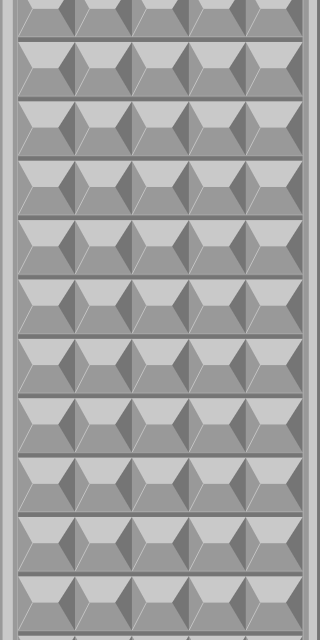
This pattern is drawn by a Shadertoy shader. Its source:

```glsl
// Grey stone panel: rows of five bevelled hip blocks between ribbed side rails.

const vec3 LIGHT  = vec3(0.79);
const vec3 SHEEN  = vec3(0.68);
const vec3 MID    = vec3(0.60);
const vec3 GROOVE = vec3(0.52);
const vec3 DARK   = vec3(0.46);

// All lengths are in canvas widths.
const float COLUMNS     = 5.0;
const float FIELD_LEFT  = 0.0565;
const float FIELD_RIGHT = 0.9460;
const float ROW_PITCH   = 0.18555;
const float ROW_TOP     = 0.9411;  // top edge of one row, measured from below
const float FACE_HEIGHT = 0.1700;  // the rest of the pitch is the groove
const float RIDGE_DEPTH = 0.0820;  // from block top down to the ridge
const float HIP_LEFT    = 0.0452;  // inset of the ridge ends
const float HIP_RIGHT   = 0.0522;
const float LINE_WIDTH  = 0.0028;

float pixel;

// Antialiased coverage, one where d is positive.
float cover(float d) {
    return clamp(d / pixel + 0.5, 0.0, 1.0);
}

float band(float x, float start, float end) {
    return cover(x - start) * cover(end - x);
}

// Distance to a hip that leans in by inset where rise reaches one.
float hipDistance(float x, float rise, float inset) {
    return (x - inset * rise) * RIDGE_DEPTH / length(vec2(RIDGE_DEPTH, inset));
}

// One block with its groove; p.x runs right and p.y runs down from the top left.
vec3 block(vec2 p, float width) {
    float rise = min(p.y / RIDGE_DEPTH,
                     (FACE_HEIGHT - p.y) / (FACE_HEIGHT - RIDGE_DEPTH));
    rise = max(rise, 0.0);
    float leftHip = hipDistance(p.x, rise, HIP_LEFT);
    float rightHip = hipDistance(width - p.x, rise, HIP_RIGHT);
    float below = cover(p.y - RIDGE_DEPTH);

    // Four sloping faces; the side faces blend across the shared edge.
    vec3 color = mix(LIGHT, MID, below);
    color = mix(mix(DARK, MID, cover(p.x)), color, cover(leftHip));
    color = mix(mix(MID, DARK, cover(width - p.x)), color, cover(rightHip));

    // Bright lower left hip.
    float hipLine = cover(0.4 * LINE_WIDTH - abs(leftHip)) * below;
    color = mix(color, LIGHT, hipLine);

    // Bright lower lip, then the groove with its softer upper edge.
    float lip = FACE_HEIGHT - 0.7 * LINE_WIDTH;
    color = mix(color, SHEEN, cover(p.y - lip));
    vec3 groove = mix(GROOVE, DARK, cover(p.y - FACE_HEIGHT - LINE_WIDTH));
    color = mix(color, groove, cover(p.y - FACE_HEIGHT));
    color = mix(DARK, color, cover(p.y));
    return mix(color, LIGHT, cover(p.y - ROW_PITCH));
}

// Vertical ribs on both sides of the field.
vec3 rails(vec3 color, float x) {
    color = mix(color, MID, cover(FIELD_LEFT - x));
    color = mix(color, SHEEN, band(x, FIELD_LEFT - LINE_WIDTH, FIELD_LEFT));
    color = mix(color, LIGHT, band(x, 0.008, 0.040));

    color = mix(color, MID, cover(x - FIELD_RIGHT));
    color = mix(color, SHEEN, band(x, FIELD_RIGHT, FIELD_RIGHT + LINE_WIDTH));
    color = mix(color, LIGHT, band(x, 0.965, 0.991));
    return mix(color, DARK, cover(x - 0.991));
}

void mainImage(out vec4 fragColor, in vec2 fragCoord) {
    pixel = 1.0 / iResolution.x;
    vec2 uv = fragCoord * pixel;

    float width = (FIELD_RIGHT - FIELD_LEFT) / COLUMNS;
    vec2 cell = vec2(mod(uv.x - FIELD_LEFT, width),
                     mod(ROW_TOP - uv.y, ROW_PITCH));

    fragColor = vec4(rails(block(cell, width), uv.x), 1.0);
}
```
